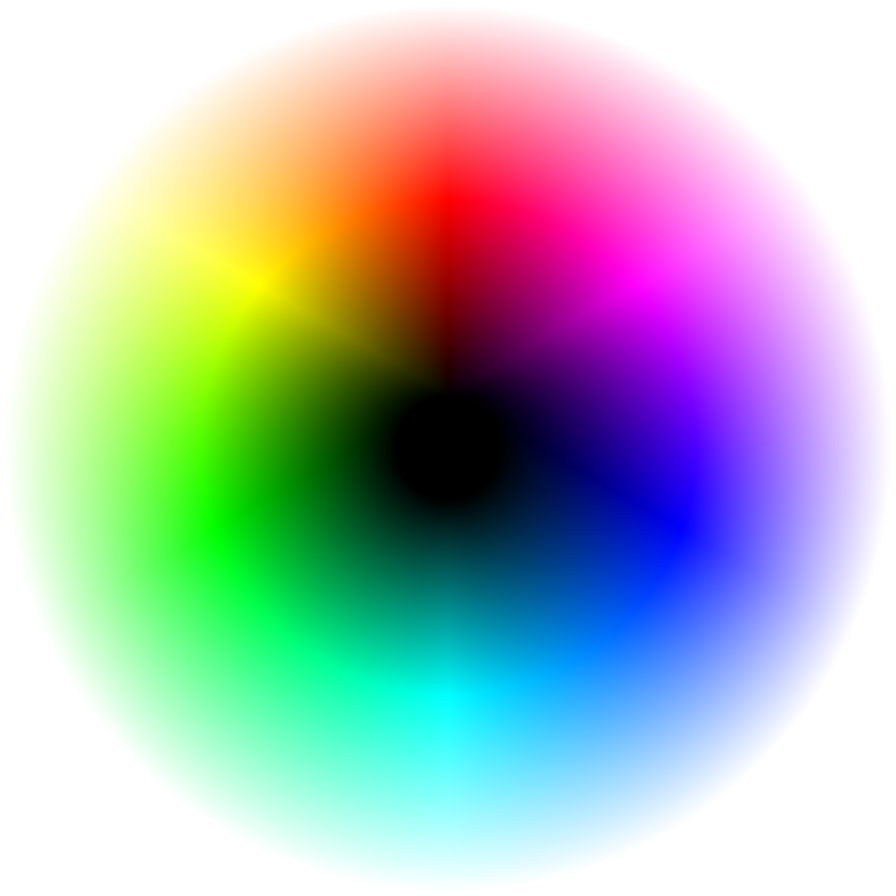
Reproduce this background procedurally as a Shadertoy shader.

```glsl
// A colour wheel on white: lightness grows with the distance from the middle,
// from a black core through pure colour to a white rim, while hue follows the
// angle about a second pivot set slightly higher.

#define CORE_RADIUS 0.058
#define RIM_RADIUS 0.495
#define HUE_PIVOT vec2(0.0, 0.060)
#define TAU 6.28319

// Fully saturated HSL colour; hue and lightness run from 0 to 1
vec3 hueLightness(float hue, float lightness) {
    vec3 sextant = mod(hue * 6.0 + vec3(0.0, 4.0, 2.0), 6.0);
    vec3 pure = clamp(abs(sextant - 3.0) - 1.0, 0.0, 1.0);
    float chroma = 1.0 - abs(2.0 * lightness - 1.0);
    return lightness + chroma * (pure - 0.5);
}

void mainImage(out vec4 fragColor, in vec2 fragCoord) {
    // Centred position, in units of the shorter side
    vec2 pos = (fragCoord - 0.5 * iResolution.xy) / min(iResolution.x, iResolution.y);

    // Hue: red straight up, then yellow and green counterclockwise
    vec2 arm = pos - HUE_PIVOT;
    float hue = fract(atan(-arm.x, arm.y) / TAU);

    // Lightness: a linear ramp between the core and the rim
    float lightness = clamp((length(pos) - CORE_RADIUS) / (RIM_RADIUS - CORE_RADIUS), 0.0, 1.0);

    fragColor = vec4(hueLightness(hue, lightness), 1.0);
}
```
